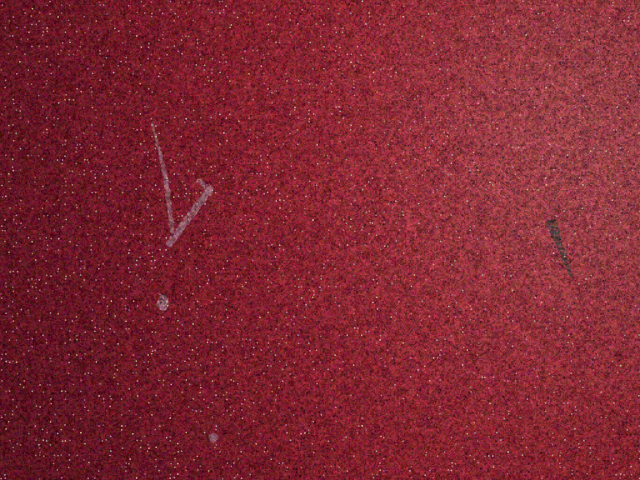
Write a WebGL 2 fragment shader that draws this texture.

```glsl
#version 300 es
precision highp float;
// Worn crimson surface with a fine metallic grain, lit softly from the right.
// A broad colour gradient carries layered hash noise, scattered glints and
// specks, and a few pale scuffs built from tapered capsule distances.

uniform vec2 u_resolution;
out vec4 fragColor;

// Palette
const vec3 SHADE = vec3(0.385, 0.080, 0.135);
const vec3 CRIMSON = vec3(0.535, 0.125, 0.175);
const vec3 SHEEN = vec3(0.610, 0.275, 0.300);
const vec3 CHALK = vec3(0.570, 0.400, 0.450);
const vec3 SOOT = vec3(0.290, 0.235, 0.235);
const vec3 GLINT = vec3(0.800, 0.690, 0.660);

// Feature scales, in cells per canvas height
const float GRAIN_SCALE = 384.0;
const float CLUMP_SCALE = 190.0;
const float RIPPLE_SCALE = 75.0;
const float GLINT_SCALE = 128.0;

// Strengths
const float GRAIN_LIGHT = 0.19;
const vec3 GRAIN_TINT = vec3(0.09, 0.11, 0.13);
const float CLUMP_LIGHT = 0.16;
const float RIPPLE_LIGHT = 0.09;
const float GLINT_CHANCE = 0.10;
const float SPECK_CHANCE = 0.12;

// Integer hash giving three values in 0..1
vec3 hash3(ivec2 cell, uint seed) {
  uvec3 v = uvec3(uvec2(cell + 4096), seed) * 1664525u + 1013904223u;
  v.x += v.y * v.z; v.y += v.z * v.x; v.z += v.x * v.y;
  v ^= v >> 16u;
  v.x += v.y * v.z; v.y += v.z * v.x; v.z += v.x * v.y;
  return vec3(v >> 8u) / 16777216.0;
}

// Smoothly interpolated noise, three channels in -0.5..0.5
vec3 noise3(vec2 p, uint seed) {
  p -= 0.5;
  ivec2 c = ivec2(floor(p));
  vec2 f = fract(p);
  f = f * f * (3.0 - 2.0 * f);
  vec3 low = mix(hash3(c, seed), hash3(c + ivec2(1, 0), seed), f.x);
  vec3 high = mix(hash3(c + ivec2(0, 1), seed), hash3(c + ivec2(1, 1), seed), f.x);
  return mix(low, high, f.y) - 0.5;
}

// Distance to a capsule whose radius runs from ra to rb
float taper(vec2 p, vec2 a, vec2 b, float ra, float rb) {
  vec2 pa = p - a, ba = b - a;
  float h = clamp(dot(pa, ba) / dot(ba, ba), 0.0, 1.0);
  return length(pa - ba * h) - mix(ra, rb, h);
}

// One jittered dot per cell, kept with the given chance; returns its coverage
float dots(vec2 p, float scale, float chance, float radius, uint seed, float px) {
  vec2 q = p * scale;
  ivec2 cell = ivec2(floor(q));
  vec3 r = hash3(cell, seed);
  float d = length(fract(q) - mix(vec2(0.28), vec2(0.72), r.xy));
  float edge = max(px * scale, 0.1) * 0.6;
  float strength = 0.45 + 0.55 * hash3(cell, seed + 1u).x;
  return step(r.z, chance) * strength * (1.0 - smoothstep(radius - edge, radius + edge, d));
}

vec3 backdrop(vec2 p) {
  float lit = smoothstep(-0.15, 0.95, p.x + 0.22 * (p.y - 0.5));
  vec3 col = mix(SHADE, CRIMSON, lit);
  vec2 s = (p - vec2(1.24, 0.70)) / vec2(0.46, 0.50);
  col = mix(col, SHEEN, 0.85 * exp(-dot(s, s)));
  vec2 v = (p - vec2(0.75, 0.60)) / vec2(1.5, 1.25);
  return col * (1.04 - 0.28 * dot(v, v));
}

float paleScuffs(vec2 p) {
  float d = taper(p, vec2(0.317, 0.745), vec2(0.346, 0.627), 0.002, 0.005);
  d = min(d, taper(p, vec2(0.346, 0.627), vec2(0.359, 0.515), 0.005, 0.004));
  d = min(d, taper(p, vec2(0.353, 0.492), vec2(0.436, 0.604), 0.007, 0.008));
  d = min(d, taper(p, vec2(0.436, 0.607), vec2(0.414, 0.624), 0.008, 0.003));
  d = min(d, taper(p, vec2(0.339, 0.365), vec2(0.341, 0.379), 0.012, 0.008));
  return min(d, length(p - vec2(0.444, 0.088)) - 0.010);
}

void main() {
  float px = 1.0 / u_resolution.y;
  vec2 p = gl_FragCoord.xy * px;
  vec3 grain = noise3(p * GRAIN_SCALE, 1u);
  vec3 clump = noise3(p * CLUMP_SCALE, 2u);
  vec2 slanted = mat2(0.9, 0.5, -0.7, 1.2) * p;
  float ripple = noise3(slanted * RIPPLE_SCALE, 3u).x;
  vec3 col = backdrop(p);

  // Pale rubbed marks with ragged borders
  float rough = 0.004 * clump.y;
  float edge = max(px, 0.0015);
  float pale = 1.0 - smoothstep(-edge, edge, paleScuffs(p) + rough);
  col = mix(col, CHALK, pale * (0.78 + 0.5 * clump.z));

  // Dark tapered scrape broken by short bands
  float scrape = taper(p, vec2(1.149, 0.533), vec2(1.191, 0.422), 0.011, 0.002);
  float bands = 0.75 + 0.25 * cos(p.y * 560.0 + 3.0 * clump.x);
  col = mix(col, SOOT, bands * (1.0 - smoothstep(-edge, edge, scrape + rough)));

  // Grain: shared brightness plus independent channel tint
  float light = GRAIN_LIGHT * (grain.x + grain.y) + CLUMP_LIGHT * clump.x + RIPPLE_LIGHT * ripple;
  col = col * (1.0 + 1.5 * light) + GRAIN_TINT * (grain.yzx + 0.5 * clump.zxy);

  // Dark specks, then bright tinted glints, denser on the shaded side
  float speck = dots(p + 0.37, GLINT_SCALE, SPECK_CHANCE, 0.26, 20u, px);
  col = mix(col, col * vec3(0.55, 0.60, 0.85), speck);
  float chance = GLINT_CHANCE * mix(1.25, 0.65, smoothstep(0.2, 1.2, p.x));
  float glint = dots(p, GLINT_SCALE, chance, 0.22, 30u, px);
  vec3 hue = hash3(ivec2(floor(p * GLINT_SCALE)), 40u) - 0.5;
  col = mix(col, GLINT + 0.3 * hue, glint * 0.85);

  fragColor = vec4(clamp(col, 0.0, 1.0), 1.0);
}
```
